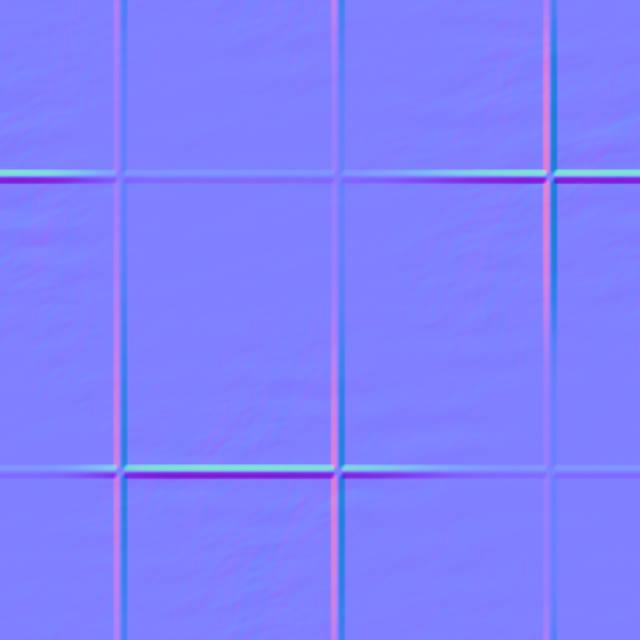
This texture map is drawn by a WebGL 1 fragment shader. Its source:

```glsl
precision highp float;

uniform vec2 u_resolution;

#define COLUMNS 3.0
#define ROWS 2.0
#define SEAM_HALF_WIDTH 0.0125
#define SEAM_SLOPE_MIN 0.18
#define SEAM_SLOPE_MAX 1.25
#define SEAM_CONTRAST 1.6
#define RELIEF_SLOPE 0.04
#define GRAIN_ANGLE 2.3
#define GRAIN_SPREAD 1.6
#define WAVE_MIN 6.0
#define WAVE_MAX 85.0

const float PI = 3.14159;
const float TAU = 6.28318;

float hash(float n) {
  return fract(sin(n * 12.9898) * 43758.5);
}

// Signed distance to the nearest of evenly spaced, slightly shifted seams
float seamDistance(float x, float count, float offset, float shift, float phase) {
  float id = floor(x * count - offset + 0.5);
  return x - (id + offset) / count - shift * sin(TAU * id / count + phase);
}

// Slope across a rounded groove; zero at its centre and rims
float grooveSlope(float d) {
  return sin(PI * clamp(d / SEAM_HALF_WIDTH, -1.0, 1.0));
}

// Flattens one seam where it meets the other
float crossingFade(float d) {
  return smoothstep(0.2, 0.85, abs(d) / SEAM_HALF_WIDTH);
}

// Broad tiling field from shallow, smooth areas to deep, rough ones
float wearField(vec2 p) {
  float blotches = cos(TAU * (p.x - 0.9)) * cos(TAU * (p.y - 0.71));
  float drift = -0.15 * sin(TAU * (2.0 * p.x + p.y));
  return smoothstep(-0.8, 0.9, blotches + drift);
}

// Gradient of layered sines running mostly across one grain direction
vec2 reliefGradient(vec2 p) {
  vec2 q = p + 0.004 * sin(TAU * (p.yx * vec2(3.0, 4.0) + p * vec2(2.0, 3.0)));
  q += 0.0015 * sin(TAU * (p.yx * 13.0 + p * 7.0));
  vec2 gradient = vec2(0.0);
  for (int i = 0; i < 40; i++) {
    float n = float(i) + 1.0;
    float angle = GRAIN_ANGLE + GRAIN_SPREAD * (fract(n * 0.618) - 0.5);
    float pitch = hash(n + 40.0);
    vec2 dir = vec2(cos(angle), sin(angle));
    // Whole wave counts keep the surface tiling
    vec2 wave = floor(dir * mix(WAVE_MIN, WAVE_MAX, pitch) + 0.5);
    float weight = 1.3 - 0.7 * pitch;
    gradient += weight * dir * cos(TAU * (dot(wave, q) + hash(n + 80.0)));
  }
  return gradient / sqrt(20.0);
}

void main() {
  vec2 p = gl_FragCoord.xy / u_resolution;
  float wear = wearField(p);

  // Seams between the panels, lit from opposite sides on each axis
  vec2 d = vec2(
    seamDistance(p.x, COLUMNS, 0.576, 0.004, -1.3),
    seamDistance(p.y, ROWS, 0.487, 0.0195, 0.5 * PI));
  vec2 seam = vec2(-grooveSlope(d.x) * crossingFade(d.y),
                   grooveSlope(d.y) * crossingFade(d.x));
  vec2 slope = seam * mix(SEAM_SLOPE_MIN, SEAM_SLOPE_MAX, pow(wear, SEAM_CONTRAST));

  // Fine creases, stronger in worn areas and in patches
  float patches = 0.8 + 0.3 * sin(TAU * (3.0 * p.x - 2.0 * p.y) + 2.0 * sin(TAU * 2.0 * p.y));
  slope += reliefGradient(p) * RELIEF_SLOPE * patches * mix(0.25, 1.0, wear);

  // Encode the surface normal as colour
  vec3 normal = normalize(vec3(slope, 1.0));
  gl_FragColor = vec4(normal * 0.5 + 0.5, 1.0);
}
```
